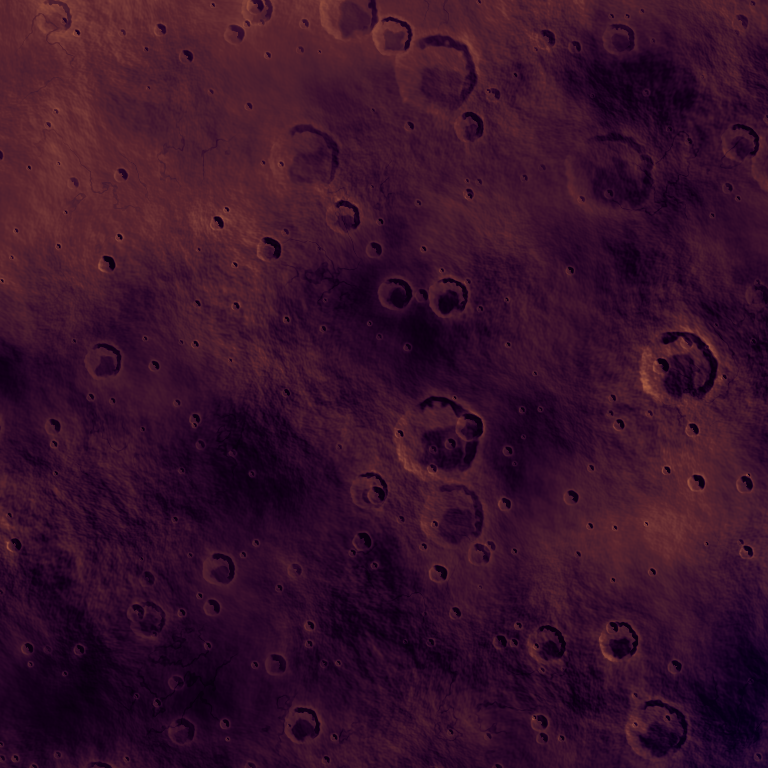
This texture is drawn by a Shadertoy shader. Its source:

```glsl
#define LIGHT vec2(0.80, 0.60)
#define BASE_LEVEL 1.15
#define HIGHLAND_GAIN 2.5
#define CLOUD_GAIN 2.6
#define RELIEF_GAIN 0.40
#define RELIEF_SCALE 17.0
#define CRACK_DEPTH 1.0
#define CRATER_SHIFT vec2(0.25, -0.12)
#define CRATER_CELLS 4.0
#define CRATER_DENSITY 0.62
#define RIM_WOBBLE 0.12
#define SHADOW_LEVEL -0.8

vec2 hash2(vec2 p) {
    vec3 q = fract(p.xyx * vec3(0.1031, 0.1030, 0.0973));
    q += dot(q, q.yzx + 33.33);
    return fract((q.xx + q.yz) * q.zy);
}

vec2 gradientAt(vec2 cell) {
    float angle = 6.2832 * hash2(cell + 71.0).x;
    return vec2(cos(angle), sin(angle));
}

float gradientNoise(vec2 p) {
    vec2 i = floor(p), f = fract(p), e = vec2(1.0, 0.0);
    vec2 u = f * f * f * (f * (f * 6.0 - 15.0) + 10.0);
    float low = mix(dot(gradientAt(i), f), dot(gradientAt(i + e), f - e), u.x);
    float high = mix(dot(gradientAt(i + e.yx), f - e.yx), dot(gradientAt(i + 1.0), f - 1.0), u.x);
    return mix(low, high, u.y);
}

float fbm(vec2 p) {
    float sum = 0.0;
    for (float amplitude = 1.0; amplitude > 0.05; amplitude *= 0.5) {
        sum += amplitude * gradientNoise(p);
        p = mat2(1.6, 1.2, -1.2, 1.6) * p + 17.3;
    }
    return sum;
}

// Broad brightness: pale highland, dark diagonal trough, dusty patches
float albedo(vec2 p) {
    float clouds = fbm(p * 5.0 + 5.0);
    float highland = smoothstep(0.25, 0.85, p.y - 0.5 * p.x + 0.12 * clouds);
    float trough = exp(-pow((dot(p, vec2(0.81, 0.58)) - 1.13) / 0.09, 2.0)) * smoothstep(0.4, 0.6, p.y);
    vec2 dust = (p - vec2(0.86, 0.38)) / vec2(0.17, 0.20);
    return BASE_LEVEL + HIGHLAND_GAIN * highland - 0.6 * trough + 0.6 * smoothstep(0.55, 1.0, p.y)
         + 1.6 * exp(-dot(dust, dust)) + CLOUD_GAIN * clouds * (1.0 - 0.45 * highland);
}

// Light catching small ridges, plus thin winding cracks
float relief(vec2 p) {
    vec2 q = p * RELIEF_SCALE;
    q += 0.4 * vec2(gradientNoise(q * 0.5), gradientNoise(q * 0.5 + 40.0));
    float stepSize = 0.03;
    float slope = (fbm(q) - fbm(q + LIGHT * stepSize)) / stepSize;
    float roughness = clamp(0.8 + 1.1 * gradientNoise(p * 5.0 + 9.0), 0.35, 1.3);
    roughness *= 1.0 - 0.45 * smoothstep(0.35, 0.8, p.y - 0.5 * p.x);
    float crack = 1.0 - smoothstep(0.0, 0.06, abs(fbm(q * 0.8 + 23.0)));
    crack *= smoothstep(0.1, 0.35, gradientNoise(p * 6.0 + 31.0));
    return RELIEF_GAIN * roughness * slope - CRACK_DEPTH * crack;
}

// One crater: bright bowl, dark sand floor, shadowed wall, lit rim and halo
float addCrater(float level, vec2 offset, float radius, vec2 seed, float fresh, float pixel) {
    float dist = length(offset);
    if (dist > 2.2 * radius) return level;
    vec2 local = offset / radius, dir = offset / max(dist, 1e-5);
    float facing = dot(dir, LIGHT);
    float size = smoothstep(0.006, 0.028, radius);
    float ragged = gradientNoise(local * 5.0 + seed);
    float q = dist / radius + RIM_WOBBLE * (gradientNoise(dir * 1.4 + seed) + 0.6 * size * ragged);
    float soft = max(0.04, pixel / radius);
    float inside = 1.0 - smoothstep(1.0 - soft, 1.0 + soft, q);
    float wall = inside * smoothstep(0.6, 0.95, q);
    float drift = 0.4 * gradientNoise(local * 1.8 + seed) + 0.1 * ragged;
    float sand = 1.0 - smoothstep(0.42, 0.64, length(local - vec2(0.12, -0.26)) + drift);
    float rim = exp(-pow((q - 1.07) / (0.06 + soft), 2.0));
    float halo = (1.0 - inside) * exp(-1.8 * max(q - 1.0, 0.0)) * smoothstep(2.1, 1.3, q);
    // Dust brightens dark ground more than pale ground
    float lift = 0.5 * fresh * max(2.8 - level, 0.0);
    float bowl = 0.7 + 0.6 * dot(local, vec2(-0.6, 0.8));
    level += inside * (lift + fresh * (bowl - 2.7 * size * sand)) + 2.0 * fresh * wall * max(-facing, 0.0);
    level += fresh * (rim * (0.6 + 0.9 * facing) + halo * (0.3 + 0.4 * size)) + 0.7 * lift * halo;
    float shadowStart = mix(0.2, 0.76, size);
    float shadow = inside * smoothstep(shadowStart, shadowStart + 0.1, q + 0.1 * ragged);
    shadow *= smoothstep(-0.1, 0.45, facing + 0.3 * size * ragged);
    return mix(level, SHADOW_LEVEL, shadow * min(1.0, 1.2 * fresh));
}

// Scattered craters, each layer smaller and more numerous
float addCraters(float level, vec2 p, float pixel) {
    float cells = CRATER_CELLS, density = CRATER_DENSITY;
    for (int layer = 1; layer <= 4; layer++) {
        for (int k = 0; k < 9; k++) {
            vec2 cell = floor(p * cells) + vec2(k % 3, k / 3) - 1.0;
            vec2 seed = cell + 53.0 * float(layer);
            vec2 traits = hash2(seed + 11.0);
            if (traits.x > density) continue;
            vec2 center = (cell + 0.1 + 0.8 * hash2(seed)) / cells;
            float radius = mix(0.09, 0.23, traits.y) / cells;
            float fresh = mix(0.35, 1.0, sqrt(hash2(seed + 29.0).x));
            fresh *= 1.0 - 0.35 * smoothstep(0.45, 0.75, center.y);
            level = addCrater(level, p - center, radius, seed, fresh, pixel);
        }
        cells *= 2.2;
        density *= 0.54;
    }
    return level;
}

vec3 palette(float level) {
    vec3 stops[7] = vec3[7](vec3(0.04, 0.00, 0.06), vec3(0.08, 0.00, 0.10), vec3(0.15, 0.02, 0.15),
        vec3(0.22, 0.06, 0.17), vec3(0.28, 0.11, 0.18), vec3(0.35, 0.14, 0.18), vec3(0.44, 0.21, 0.21));
    vec3 color = stops[0];
    for (int i = 1; i < 7; i++) color = mix(color, stops[i], clamp(level + 2.0 - float(i), 0.0, 1.0));
    return color + vec3(0.12, 0.085, 0.025) * clamp(level - 5.0, 0.0, 1.8);
}

void mainImage(out vec4 fragColor, in vec2 fragCoord) {
    vec2 p = fragCoord / iResolution.y;
    float level = addCraters(albedo(p), p + CRATER_SHIFT, 1.0 / iResolution.y) + relief(p);
    // Cool haze in the lower right corner
    vec3 haze = vec3(-0.02, 0.0, 0.04) * smoothstep(0.65, 1.1, p.x - 0.6 * p.y);
    fragColor = vec4(clamp(palette(level) + haze, 0.0, 1.0), 1.0);
}
```
